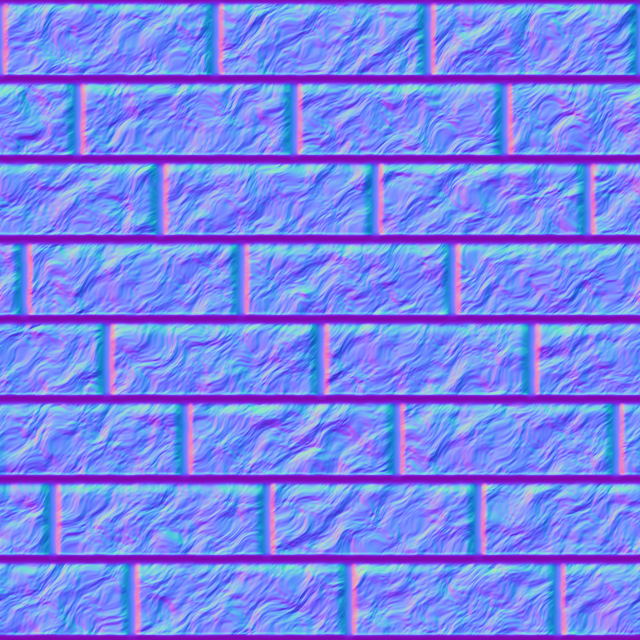
This texture map is drawn by a Shadertoy shader. Its source:

```glsl
const float ROWS = 8.0;
const float COLUMNS = 3.0;
const float ROW_SHIFT = 0.375;
const float JOINT_JITTER = 0.03;
const float RELIEF = 0.17;

float hash(vec2 p) {
    vec3 q = fract(vec3(p.xyx) * 0.1031);
    q += dot(q, q.yzx + 33.33);
    return fract((q.x + q.y) * q.z);
}

float noise(vec2 p) {
    vec2 i = floor(p), f = fract(p);
    f = f * f * f * (f * (f * 6.0 - 15.0) + 10.0);
    float low = mix(hash(i), hash(i + vec2(1, 0)), f.x);
    float high = mix(hash(i + vec2(0, 1)), hash(i + vec2(1, 1)), f.x);
    return mix(low, high, f.y);
}

float bell(float x, float center, float width) {
    float d = (x - center) / width;
    return exp(-0.5 * d * d);
}

// Chiselled stone height, streaked along a rising diagonal
float stone(vec2 p) {
    p += 0.16 * vec2(noise(p * 3.5), noise(p * 3.5 + 19.7));
    vec2 along = vec2(cos(0.7), sin(0.7));
    vec2 q = vec2(dot(p, along) * 2.3, dot(p, vec2(-along.y, along.x)) * 4.5);
    float height = 0.0, amplitude = 0.5;
    for (int octave = 0; octave < 4; octave++) {
        height += amplitude * noise(q);
        q = mat2(0.98, 0.17, -0.17, 0.98) * q * 2.03 + 7.3;
        amplitude *= 0.5;
    }
    return height;
}

vec2 stoneSlope(vec2 p) {
    float e = 0.012;
    float dx = stone(p + vec2(e, 0)) - stone(p - vec2(e, 0));
    float dy = stone(p + vec2(0, e)) - stone(p - vec2(0, e));
    return vec2(dx, -dy) / (2.0 * e);
}

// Position of a vertical joint, in brick lengths
float jointPosition(float joint, float row) {
    vec2 cell = vec2(mod(joint, COLUMNS), mod(row, ROWS));
    return joint + JOINT_JITTER * (hash(cell + 4.7) - 0.5);
}

// Bevel slopes from signed distances to the nearest joints, in row heights
vec2 bevelSlope(float across, float down, float face, float gap) {
    float left = 1.7 * bell(across, 0.07, 0.022);
    float right = -1.2 * bell(across, -0.075, 0.04);
    float crown = 0.65 * bell(down, 0.095, 0.05);
    float lip = 0.85 * bell(down, -0.078, 0.012);
    float base = -2.5 * bell(down, -0.02, 0.029) * (1.0 - 0.35 * gap);
    float shade = -0.8 * bell(down, 0.03, 0.03);
    return vec2((left + right) * face, (crown + lip) * (1.0 - gap) + base + shade);
}

void mainImage(out vec4 fragColor, in vec2 fragCoord) {
    vec2 uv = fragCoord / iResolution.xy;

    // Rows counted from the top, each shifted along
    float y = (1.0 - uv.y) * ROWS;
    float row = floor(y);
    float rowY = y - row;
    float x = uv.x * COLUMNS - row * ROW_SHIFT;

    // Nearest joints and the brick between them
    float joint = round(x);
    float across = (x - jointPosition(joint, row)) * ROWS / COLUMNS;
    float brick = across < 0.0 ? joint - 1.0 : joint;
    float down = y - round(y);

    // Slightly uneven edges
    vec2 wall = vec2(uv.x * ROWS, y);
    float wornAcross = across + 0.016 * (noise(wall * 9.0) - 0.5);
    float wornDown = down + 0.012 * (noise(wall * 8.0 + 31.0) - 0.5);
    float gap = 1.0 - smoothstep(0.025, 0.09, abs(across));
    float face = smoothstep(0.02, 0.08, rowY) * (1.0 - smoothstep(0.9, 0.96, rowY));

    // Every brick has its own stone surface
    vec2 cell = vec2(mod(brick, COLUMNS), mod(row, ROWS));
    vec2 seed = 40.0 * vec2(hash(cell + 11.0), hash(cell + 23.0));
    vec2 local = vec2((x - brick) * ROWS / COLUMNS, 1.0 - rowY);
    vec2 rough = stoneSlope(local + seed) * RELIEF + vec2(-0.03, 0.1);

    vec2 slope = bevelSlope(wornAcross, wornDown, face, gap);
    slope += rough * face * (1.0 - gap) + vec2(-0.03, 0.0);
    vec3 normal = normalize(vec3(slope, 1.0));
    fragColor = vec4(0.5 + 0.5 * normal, 1.0);
}
```
